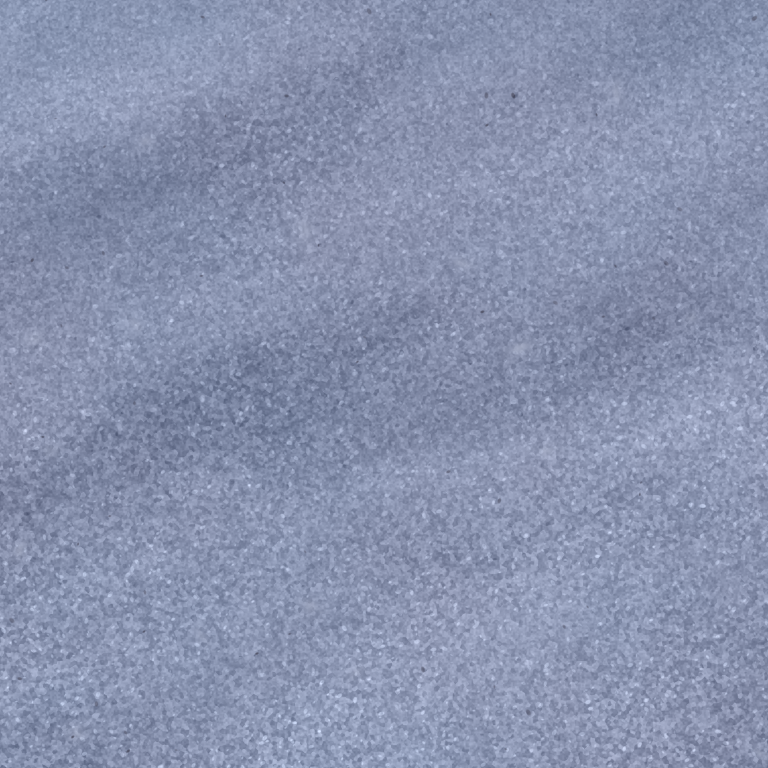
Write a three.js fragment shader that draws this texture.

```glsl
varying vec2 vUv;

float hash(vec2 p) {
  vec3 q = fract(vec3(p.xyx) * 0.1031);
  q += dot(q, q.yzx + 33.33);
  return fract((q.x + q.y) * q.z);
}

vec2 hash2(vec2 p) {
  return vec2(hash(p + 17.3), hash(p + 71.9));
}

float noise(vec2 p) {
  vec2 i = floor(p), f = fract(p);
  f = f * f * (3.0 - 2.0 * f);
  return mix(mix(hash(i), hash(i + vec2(1.0, 0.0)), f.x),
             mix(hash(i + vec2(0.0, 1.0)), hash(i + 1.0), f.x), f.y);
}

float fbm(vec2 p) {
  float sum = 0.0, weight = 0.5;
  for (int k = 0; k < 4; k++) {
    sum += weight * noise(p);
    p = mat2(1.6, 1.2, -1.2, 1.6) * p + 5.7;
    weight *= 0.5;
  }
  return sum / 0.9375;
}

// Packed grains: each cell has its own tone, blended at the borders
float grains(vec2 p) {
  vec2 cell = floor(p);
  float sum = 0.0, total = 0.0;
  for (int y = -1; y <= 1; y++) {
    for (int x = -1; x <= 1; x++) {
      vec2 id = cell + vec2(float(x), float(y));
      vec2 d = p - id - hash2(id);
      float w = exp(-9.0 * dot(d, d));
      sum += w * hash(id);
      total += w;
    }
  }
  return sum / total;
}

// Scattered oval spots; radii and softness are in cell units
float spots(vec2 p, float chance, float minR, float maxR, float soft) {
  vec2 cell = floor(p);
  float cover = 0.0;
  for (int y = -1; y <= 1; y++) {
    for (int x = -1; x <= 1; x++) {
      vec2 id = cell + vec2(float(x), float(y));
      vec2 rnd = hash2(id + 9.0);
      vec2 d = p - id - hash2(id);
      float a = 6.2832 * rnd.x;
      d = mat2(cos(a), sin(a), -sin(a), cos(a)) * d * vec2(0.8, 1.25);
      float r = mix(minR, maxR, rnd.y * rnd.y);
      float spot = 1.0 - smoothstep(r - soft, r + soft, length(d));
      cover = max(cover, spot * step(hash(id + 41.0), chance) * (0.5 + 0.5 * rnd.x));
    }
  }
  return cover;
}

void main() {
  // Broad streaks rising to the right
  vec2 flow = mat2(0.92, -0.39, 0.39, 0.92) * vUv;
  vec2 bent = flow + 0.06 * (vec2(fbm(vUv * 4.0), fbm(vUv * 4.0 + 20.0)) - 0.5);
  float tone = 0.17 * (fbm(bent * vec2(1.8, 6.5) + 3.0) - 0.5);
  tone += 0.05 * (fbm(bent * vec2(5.0, 20.0) + 31.0) - 0.5);

  // Two wide shaded lobes
  vec2 upper = (bent - vec2(0.52, 0.61)) / vec2(0.3, 0.085);
  vec2 right = (bent - vec2(1.04, 0.21)) / vec2(0.32, 0.075);
  tone -= 0.045 * (exp(-dot(upper, upper)) + exp(-dot(right, right)));

  // Mineral grain, coarser and livelier toward the bottom
  float lively = clamp(0.65 + 0.5 * (1.0 - vUv.y) + 0.8 * (fbm(flow * vec2(3.0, 7.0) + 50.0) - 0.5), 0.5, 1.3);
  tone += 0.15 * lively * (grains(vUv * 200.0) - 0.5);
  tone += 0.09 * (noise(vUv * 390.0) - 0.5);
  vec3 color = vec3(0.522, 0.562, 0.673) + tone;

  // Faint violet and blue drift
  color += vec3(0.025, -0.005, -0.012) * (fbm(vUv * 5.0 + 80.0) - 0.5);

  // Pale flecks, small and large
  float flecks = spots(vUv * 105.0, 0.3, 0.12, 0.34, 0.12);
  color += vec3(0.14, 0.145, 0.145) * lively * flecks;
  color += 0.13 * spots(vUv * 42.0 + 7.0, 0.12, 0.07, 0.18, 0.06);

  // Cloudy pale stains with denser cores
  vec2 ragged = vUv + 0.022 * (vec2(fbm(vUv * 28.0), fbm(vUv * 28.0 + 60.0)) - 0.5);
  float haze = spots(ragged * 6.0 + 13.0, 0.4, 0.03, 0.16, 0.13);
  float core = spots(ragged * 6.0 + 13.0, 0.4, 0.03, 0.075, 0.035);
  color = mix(color, vec3(0.66, 0.69, 0.78), 0.4 * haze + 0.35 * core);

  // Dull patches and tiny dark specks
  color -= 0.055 * spots(ragged * 9.0 + 4.0, 0.08, 0.04, 0.09, 0.025);
  float pits = spots(vUv * 24.0 + 2.0, 0.1, 0.03, 0.08, 0.03);
  color = mix(color, vec3(0.27, 0.27, 0.34), 0.75 * pits);
  color -= 0.08 * spots(vUv * 75.0 + 5.0, 0.12, 0.1, 0.24, 0.09);

  gl_FragColor = vec4(color, 1.0);
}
```
